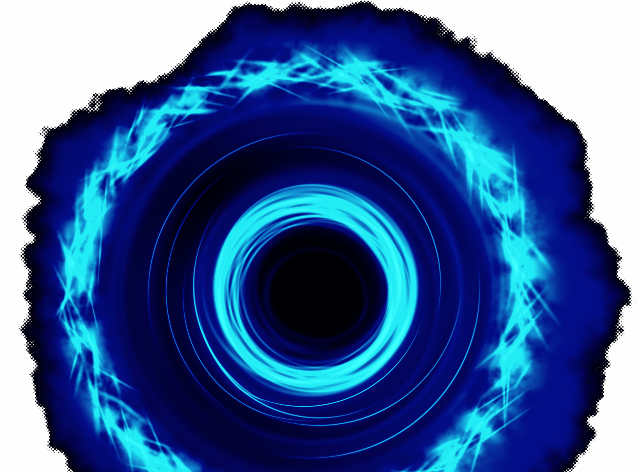
A WebGL 2 fragment shader for this background:

```glsl
#version 300 es
precision highp float;
// Two glowing cyan rings swirling in a ragged navy disc on white.
uniform vec2 u_resolution;
out vec4 fragColor;

const float TAU = 6.2831853;

// Layout, in units of the canvas height
const vec2 EYE = vec2(0.663, 0.382);
const vec2 CROWN = vec2(0.640, 0.382);
const float EYE_RADIUS = 0.187;
const float CROWN_RADIUS = 0.472;
const float DOT_PITCH = 0.0075;

// Amounts
const int RING_ARCS = 54;
const int SWIRL_ARCS = 30;
const int THIN_ARCS = 9;
const int FEATHERS = 230;

// Colours, from dark to bright
const vec3 PAPER = vec3(0.995);
const vec3 BLACK = vec3(0.0, 0.0, 0.015);
const vec3 NAVY = vec3(0.01, 0.01, 0.30);
const vec3 BLUE = vec3(0.01, 0.05, 0.53);
const vec3 AZURE = vec3(0.06, 0.52, 0.80);
const vec3 CYAN = vec3(0.13, 0.92, 0.96);

// Radius of the torn rim at equal steps of angle
const int LOBES = 24;
const float RIM[LOBES] = float[LOBES](
  0.675, 0.604, 0.668, 0.622, 0.620, 0.625, 0.594, 0.622,
  0.548, 0.594, 0.662, 0.618, 0.608, 0.613, 0.645, 0.620,
  0.618, 0.618, 0.618, 0.618, 0.618, 0.636, 0.671, 0.627);

float hash(float n) {
  n = fract(n * 0.1031);
  n *= n + 33.33;
  return fract(n * (n + n));
}

float hash(vec2 p) {
  vec3 q = fract(p.xyx * 0.1031);
  q += dot(q, q.yzx + 33.33);
  return fract((q.x + q.y) * q.z);
}

vec2 dir(float a) { return vec2(cos(a), sin(a)); }

float noise(vec2 p) {
  vec2 i = floor(p), f = fract(p);
  f *= f * (3.0 - 2.0 * f);
  return mix(mix(hash(i), hash(i + vec2(1, 0)), f.x),
             mix(hash(i + vec2(0, 1)), hash(i + vec2(1, 1)), f.x), f.y);
}

float fbm(vec2 p) {
  float sum = 0.0, gain = 0.5;
  for (int i = 0; i < 4; i++) {
    sum += gain * noise(p);
    p = mat2(1.6, 1.2, -1.2, 1.6) * p;
    gain *= 0.5;
  }
  return sum;
}

float bell(float x, float width) { return exp(-x * x / (width * width)); }

// Part of a circle, brightest towards one angle and fading to both ends
float arc(vec2 p, float radius, float width, float angle, float reach) {
  float r = length(p);
  float fade = smoothstep(reach, 1.0, dot(p, dir(angle)) / max(r, 1e-4));
  return bell(r - radius, width) * fade;
}

// A family of arcs with scattered centres, radii and angles
float arcs(vec2 p, int count, float seed, vec2 radii, vec2 widths, float drift, float reach) {
  float sum = 0.0;
  for (int i = 0; i < count; i++) {
    float k = float(i) * 7.0 + seed;
    vec2 shift = drift * hash(k) * dir(TAU * hash(k + 1.0));
    float radius = mix(radii.x, radii.y, hash(k + 2.0));
    float width = mix(widths.x, widths.y, hash(k + 3.0));
    sum += arc(p - shift, radius, width, TAU * hash(k + 4.0), reach);
  }
  return sum;
}

// Tapered straight strokes crossing each other along the outer ring
float feathers(vec2 p) {
  float sum = 0.0;
  for (int i = 0; i < FEATHERS; i++) {
    float k = float(i) * 5.0 + 311.0;
    float angle = TAU * (float(i) + hash(k)) / float(FEATHERS);
    float tilt = (hash(k + 1.0) < 0.5 ? -1.0 : 1.0) * mix(0.1, 0.65, hash(k + 2.0));
    vec2 across = dir(angle + tilt);
    vec2 q = p - dir(angle) * (CROWN_RADIUS + 0.075 * (hash(k + 3.0) - 0.5));
    float taper = max(0.0, 1.0 - abs(dot(q, vec2(-across.y, across.x))) / mix(0.04, 0.10, hash(k + 4.0)));
    sum += taper * bell(dot(q, across), 0.002 + 0.004 * hash(k + 2.5));
  }
  return sum;
}

// Distance inside the ragged rim
float rimDepth(vec2 p) {
  float turn = fract(atan(p.y, p.x) / TAU) * float(LOBES);
  int i = int(turn) % LOBES;
  float radius = mix(RIM[i], RIM[(i + 1) % LOBES], fract(turn));
  return radius - length(p) + 0.055 * (fbm(p * 26.0) - 0.47);
}

vec3 ramp(float e) {
  vec3 c = mix(BLACK, NAVY, clamp(e * 4.0, 0.0, 1.0));
  c = mix(c, BLUE, clamp(e * 4.0 - 1.0, 0.0, 1.0));
  c = mix(c, AZURE, clamp(e * 4.0 - 2.0, 0.0, 1.0));
  c = mix(c, CYAN, clamp(e * 4.0 - 3.0, 0.0, 1.0));
  return c + vec3(0.12, 0.08, 0.04) * smoothstep(1.1, 1.9, e);
}

void main() {
  vec2 uv = gl_FragCoord.xy / u_resolution.y;
  vec2 p = uv - EYE, q = uv - CROWN;
  float r = length(p), ringR = length(q);
  float depth = rimDepth(p);

  // Dim field: black eye, dark gap, bluer outside and to the right
  float light = 0.13 * smoothstep(0.08, 0.20, r) + 0.28 * smoothstep(0.36, 0.48, ringR);
  light += 0.09 * smoothstep(-0.3, 0.4, p.x) * smoothstep(0.2, 0.5, r);
  light -= 0.12 * bell(length(p - vec2(-0.25, 0.25)), 0.16);
  light += 0.09 * arcs(p, SWIRL_ARCS, 17.0, vec2(0.23, 0.43), vec2(0.006, 0.025), 0.04, -0.2);
  light += 0.10 * arcs(p, 12, 951.0, vec2(0.09, 0.15), vec2(0.004, 0.010), 0.025, 0.0);

  // Inner ring and the loose threads around it
  light += 0.38 * bell(r - EYE_RADIUS, 0.034) + 0.12 * bell(r - 0.22, 0.04);
  light += 0.24 * arcs(p, RING_ARCS, 401.0, vec2(0.158, 0.215), vec2(0.002, 0.007), 0.032, -0.5);
  light += 0.55 * arcs(p, THIN_ARCS, 77.0, vec2(0.25, 0.37), vec2(0.0012, 0.0022), 0.03, 0.45);

  // Outer ring
  light += 0.62 * bell(ringR - CROWN_RADIUS, 0.046) * smoothstep(0.2, 0.7, fbm(q * 22.0));
  light += 0.36 * feathers(q);

  // Dark torn rim broken into dots
  light *= smoothstep(-0.01, 0.075, depth);
  vec2 cell = uv * TAU / DOT_PITCH;
  float dots = 0.005 * cos(cell.x) * cos(cell.y);
  float blur = 0.002 + 0.75 / u_resolution.y;
  float cover = smoothstep(-blur, blur, depth + dots);
  fragColor = vec4(mix(PAPER, ramp(max(light, 0.0)), cover), 1.0);
}
```
